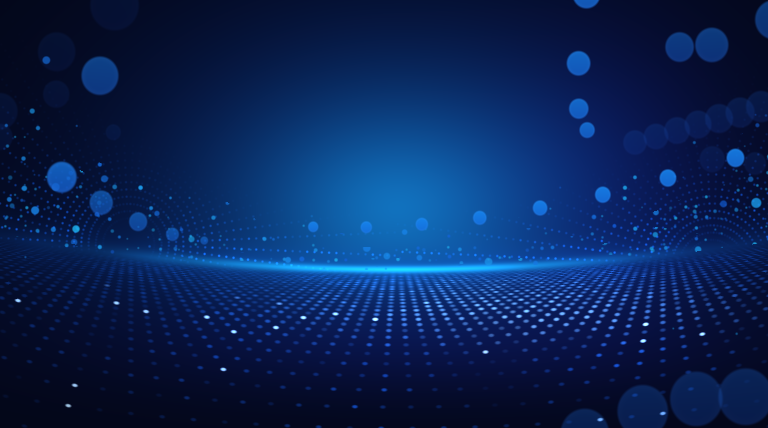
Give the GLSL for this background, as a WebGL 2 fragment shader.

```glsl
#version 300 es
precision highp float;
uniform vec2 u_resolution;
out vec4 fragColor;

#define GLOW_CENTER vec2(0.925, 0.515)
#define HORIZON 0.37
#define HORIZON_CURVE 0.09
#define FLOOR_OFFSET 0.10
#define FLOOR_CELL vec2(0.155, 0.25)
#define RING_STEP 0.017
#define NAVY vec3(0.012, 0.024, 0.088)
#define BLUE vec3(0.07, 0.36, 0.86)
#define CYAN vec3(0.12, 0.72, 0.96)
#define DISC_BRIGHT vec3(0.09, 0.52, 0.96)
#define DISC_DIM vec3(0.06, 0.20, 0.58)

float hash(vec2 p) {
  vec3 q = fract(vec3(p.xyx) * 0.1031);
  q += dot(q, q.yzx + 33.33);
  return fract((q.x + q.y) * q.z);
}

float gradientDot(vec2 cell, vec2 offset) {
  float a = 6.2832 * hash(cell);
  return dot(vec2(cos(a), sin(a)), offset);
}

float gradientNoise(vec2 p) {
  vec2 i = floor(p), f = fract(p), e = vec2(1, 0);
  vec2 s = f * f * f * (f * (f * 6.0 - 15.0) + 10.0);
  return mix(mix(gradientDot(i, f), gradientDot(i + e, f - e), s.x),
             mix(gradientDot(i + e.yx, f - e.yx), gradientDot(i + 1.0, f - 1.0), s.x), s.y);
}

float bell(float x) { return exp(-x * x); }

// Chain of soft discs along a parabola, radius running from radii.x to radii.y
void discChain(inout vec3 col, vec2 p, float px, vec2 start, vec2 stride, vec2 bend,
               vec2 radii, int count, float opacity) {
  for (int i = 0; i < count; i++) {
    float k = float(i);
    vec2 q = p - start - stride * k - bend * k * k;
    float r = mix(radii.x, radii.y, k / float(max(count - 1, 1)));
    float d = length(q * vec2(1.0, 0.96)) - r;
    float cover = 1.0 - smoothstep(-px - 0.05 * r, px, d);
    float rim = smoothstep(-0.35 * r, 0.0, d);
    vec3 tint = mix(DISC_DIM, DISC_BRIGHT, opacity) + 0.03 * rim + vec3(0.0, 0.04, 0.03) * q.y / r;
    col = mix(col, tint, cover * opacity);
  }
}

// Perspective lattice of flattened dots below the horizon
vec3 floorDots(vec2 p, float depth, float px) {
  float v = depth + FLOOR_OFFSET, x = p.x - GLOW_CENTER.x;
  vec2 cell = floor(vec2(x / v, 1.0 / v) / FLOOR_CELL);
  vec2 world = (cell + 0.5) * FLOOR_CELL;
  vec2 size = FLOOR_CELL * vec2(v, v * v);
  vec2 r = min(vec2(0.0060, 0.0036), size * vec2(0.20, 0.30));
  float d = (length(vec2(x - world.x / world.y, v - 1.0 / world.y) / r) - 1.0) * r.y;
  float dotMask = 1.0 - smoothstep(-px, px, d);
  float rnd = hash(cell + 71.0);
  float lit = bell((p.x - 1.2) / 0.40) * bell((p.y - 0.28) / 0.07);
  float patches = clamp(0.55 + 0.9 * gradientNoise(p * vec2(3.0, 5.0) + 4.0), 0.1, 1.0);
  float sides = 0.4 + 0.6 * bell((p.x - 1.15) / 0.65);
  vec3 tint = mix(BLUE * patches * sides * (0.3 + 0.7 * rnd), vec3(0.6, 0.87, 1.0), lit * (0.3 + 0.6 * rnd));
  tint += vec3(0.6, 0.7, 0.7) * step(0.97, rnd) * smoothstep(0.06, 0.12, depth);
  return tint * dotMask * smoothstep(0.0, 0.03, depth);
}

// Fine rings of points swirling around each side of the horizon
float ringDots(vec2 p, float px) {
  vec2 q = p - (p.x < GLOW_CENTER.x ? vec2(0.30, 0.43) : vec2(1.66, 0.38));
  float radius = length(q);
  vec2 cell = vec2(radius / RING_STEP, atan(q.y, q.x) * 72.0 / 6.2832);
  vec2 size = vec2(RING_STEP, max(radius, 0.01) * 6.2832 / 72.0);
  float d = length((fract(cell) - 0.5) * size) - 0.0024;
  float open = smoothstep(0.04, 0.16, radius);
  return (1.0 - smoothstep(-px, px, d)) * open * (0.3 + 0.7 * hash(floor(cell) + 120.0));
}

void main() {
  vec2 p = gl_FragCoord.xy / u_resolution.y;
  p.x *= 1.79 * u_resolution.y / u_resolution.x;
  float px = 1.0 / u_resolution.y;
  float dx = p.x - GLOW_CENTER.x;
  float d = p.y - HORIZON - HORIZON_CURVE * dx * dx;

  // Deep blue backdrop with a peaked central glow
  vec2 reach = mix(vec2(0.68, 0.25), vec2(0.55, 0.39), smoothstep(-0.05, 0.09, d));
  vec2 g = (p - GLOW_CENTER) / reach;
  float glow = exp(-pow(dot(g, g), 0.82));
  vec3 col = NAVY + vec3(0.025, 0.12, 0.47) * glow + vec3(0.03, 0.30, 0.18) * glow * glow;
  col += vec3(0.015, 0.005, 0.08) * bell((p.x - 1.42) / 0.3) * bell((p.y - 0.6) / 0.35);
  col += vec3(0.015, 0.02, 0.10) * bell((p.x - 1.0) / 0.7) * bell((p.y - 0.2) / 0.13);

  // Horizon haze and bright line
  float haze = exp(-abs(d) / (0.025 + 0.03 * dx * dx));
  haze *= 0.9 + 0.5 * gradientNoise(p * vec2(6.0, 14.0));
  col += vec3(0.02, 0.18, 0.40) * haze * (0.22 + 0.4 * bell(dx / 0.65));
  col += vec3(0.06, 0.48, 0.46) * bell(d / (0.008 + 0.02 * dx * dx)) * bell(dx / 0.44);

  // Lattice below, rings and scattered sparks above
  if (d < 0.0) col += floorDots(p, -d, px);
  float mist = bell(d / (0.06 + 0.21 * dx * dx)) * smoothstep(-0.01, 0.015, d);
  col += BLUE * ringDots(p, px) * mist * 0.8;
  for (int layer = 0; layer < 4; layer++) {
    float size = 0.024 * pow(1.42, float(layer));
    vec2 cell = floor(p / size) + 37.0 * float(layer);
    float rnd = hash(cell), pick = hash(cell + 211.0);
    vec2 q = (fract(p / size) - 0.3 - 0.4 * vec2(rnd, hash(cell + 97.0))) * size;
    float r = size * mix(0.07, 0.20, rnd * rnd);
    float spark = (1.0 - smoothstep(-px, px, length(q) - r)) * step(pick, 0.42 * mist);
    col = mix(col, mix(BLUE, CYAN, hash(cell + 53.0)), spark * (0.35 + 0.5 * rnd));
  }

  // Faint large discs on the outer sides
  discChain(col, p, px, vec2(0.267, 0.988), vec2(-0.202, -0.114), vec2(0.067, 0.005), vec2(0.058, 0.018), 4, 0.13);
  discChain(col, p, px, vec2(0.0, 0.74), vec2(0.0, -0.06), vec2(0.0), vec2(0.042, 0.03), 2, 0.14);
  discChain(col, p, px, vec2(1.48, 0.667), vec2(0.049, 0.014), vec2(0.0), vec2(0.028, 0.036), 7, 0.22);
  discChain(col, p, px, vec2(1.66, 0.628), vec2(0.10, -0.01), vec2(0.0), vec2(0.03, 0.026), 2, 0.17);
  discChain(col, p, px, vec2(1.363, -0.014), vec2(0.14, 0.065), vec2(-0.005, -0.012), vec2(0.058, 0.065), 4, 0.33);

  // Brighter discs: left arc, right column, top corner and low sweep
  discChain(col, p, px, vec2(0.233, 0.823), vec2(-0.089, -0.237), vec2(0.0), vec2(0.044, 0.036), 2, 0.56);
  discChain(col, p, px, vec2(0.144, 0.586), vec2(0.095, -0.067), vec2(-0.003, 0.0075), vec2(0.034, 0.009), 5, 0.62);
  discChain(col, p, px, vec2(1.367, 1.014), vec2(-0.028, -0.19), vec2(0.0095, 0.028), vec2(0.033, 0.018), 4, 0.78);
  discChain(col, p, px, vec2(1.584, 0.89), vec2(0.04, -0.022), vec2(0.035, 0.027), vec2(0.034, 0.045), 3, 0.52);
  discChain(col, p, px, vec2(0.73, 0.47), vec2(0.121, -0.005), vec2(0.0028, 0.004), vec2(0.012, 0.021), 8, 0.88);

  fragColor = vec4(clamp(col, 0.0, 1.0), 1.0);
}
```
